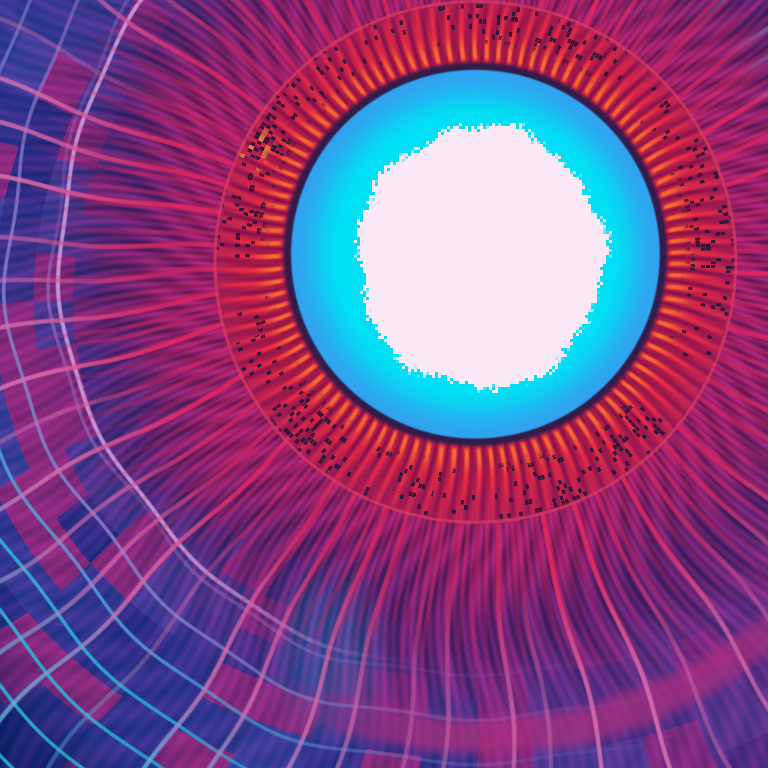
Write a Shadertoy shader that draws this background.

```glsl
const float TAU = 6.2831853;

float hash(vec2 p) {
    p = fract(p * vec2(0.1031, 0.1137));
    p += dot(p, p.yx + 33.33);
    return fract((p.x + p.y) * p.x * 97.3);
}

// Soft patches made of layered sines
float patches(vec2 p) {
    float sum = 0.0, gain = 0.5;
    for (int i = 0; i < 4; i++) {
        sum += gain * sin(p.x + 1.7 * sin(p.y)) * cos(p.y - 1.3 * sin(p.x));
        p = mat2(1.5, 1.1, -1.1, 1.5) * p + 2.3;
        gain *= 0.55;
    }
    return sum;
}

float stroke(float dist, float width) {
    return 1.0 - smoothstep(width * 0.3, width, abs(dist));
}

// One jittered ray in each angular cell, with varied strength
float rays(float angle, float r, float count, float width) {
    float t = angle / TAU * count;
    float id = floor(t);
    float shift = 0.5 * (hash(vec2(id + 200.0, count)) - 0.5);
    float dist = (fract(t) - 0.5 - shift) * TAU * r / count;
    return stroke(dist, width) * (0.4 + 0.6 * hash(vec2(id + 300.0, count + 9.0)));
}

// Woven field of tiles, arcs and rays around the iris
vec3 outerField(vec2 uv, float r, float angle) {
    vec2 dir = vec2(cos(angle), sin(angle));
    float lowerLeft = smoothstep(0.1, 0.95, dot(dir, vec2(-0.8, -0.6)));
    float leftSide = smoothstep(0.1, 0.8, -dir.x);
    float cloud = patches(uv * 9.0);
    float sway = angle + 0.008 * sin(r * 23.0 + 2.0 * angle);

    vec3 col = mix(vec3(0.57, 0.12, 0.40), vec3(0.37, 0.13, 0.43), smoothstep(0.34, 0.50, r + 0.06 * cloud));
    col = mix(col, vec3(0.45, 0.17, 0.51), smoothstep(0.48, 0.62, r));

    // Blue zone, broken into polar tiles
    float blue = smoothstep(0.47, 0.70, r + 0.07 * cloud + 0.05 * leftSide);
    vec2 tile = vec2(floor(sway / TAU * 56.0) + 100.0, floor(r / 0.052 + 0.4 * sin(angle * 3.0)));
    float pick = hash(tile);
    vec3 tileCol = mix(vec3(0.10, 0.17, 0.52), vec3(0.23, 0.32, 0.70), pick);
    tileCol = mix(tileCol, vec3(0.55, 0.16, 0.48), step(0.66, pick));
    col = mix(col, tileCol, blue * (0.40 + 0.40 * max(lowerLeft, leftSide)));
    col = mix(col, vec3(0.04, 0.10, 0.36), 0.7 * lowerLeft * smoothstep(0.74, 0.92, r));
    col = mix(col, vec3(0.20, 0.35, 0.64), 0.6 * smoothstep(0.10, 0.02, length((uv - vec2(0.43, 0.15)) * vec2(1.0, 0.7))));

    // Fine fibres
    float fibre = sin(angle * 173.0 + 5.0 * sin(r * 17.0)) * sin(angle * 97.0 - r * 31.0);
    col += vec3(0.15, 0.03, 0.09) * fibre * (1.0 - 0.5 * blue);

    // Pink band along the bottom
    float bottom = smoothstep(0.45, 0.9, -dir.y) * smoothstep(-0.5, -0.1, dir.x);
    col = mix(col, vec3(0.66, 0.18, 0.49), 0.75 * bottom * stroke(r - 0.625 - 0.01 * cloud, 0.035));

    // Concentric arcs
    float wobble = 0.006 * sin(angle * 7.0) + 0.004 * sin(angle * 17.0);
    float arcs = stroke((fract((r + wobble) / 0.058) - 0.5) * 0.058, 0.0035);
    vec3 arcCol = mix(vec3(0.62, 0.45, 0.78), vec3(0.15, 0.74, 0.88), lowerLeft * smoothstep(0.55, 0.75, r));
    col = mix(col, arcCol, arcs * smoothstep(0.52, 0.58, r) * (0.45 * leftSide + 0.4 * lowerLeft));
    col = mix(col, vec3(0.83, 0.63, 0.88), 0.85 * leftSide * stroke(r - 0.541 + wobble * 0.6, 0.004));

    // Radial threads, paler with distance
    vec3 thread = mix(vec3(0.88, 0.15, 0.38), vec3(0.84, 0.42, 0.68), smoothstep(0.40, 0.62, r));
    thread = mix(thread, vec3(0.28, 0.75, 0.90), lowerLeft * smoothstep(0.62, 0.82, r) * 0.8);
    float corner = smoothstep(0.40, 0.50, r) * smoothstep(0.85, 1.0, dot(dir, vec2(0.75, 0.66)));
    thread = mix(thread, vec3(0.30, 0.65, 0.85), corner);
    col = mix(col, vec3(0.78, 0.14, 0.38), 0.65 * rays(sway, r, 150.0, 0.004) * (1.0 - smoothstep(0.40, 0.66, r)));
    col = mix(col, thread, 0.95 * rays(sway, r, 60.0, 0.0045));
    return col;
}

// Red spokes with orange roots and dark flecks
vec3 iris(float r, float angle) {
    float spoke = 0.5 + 0.5 * cos(angle * 104.0 + 0.8 * sin(angle * 9.0) + 1.2 * sin(r * 40.0));
    float fine = 0.5 + 0.5 * sin(angle * 211.0 + r * 30.0);
    vec3 col = mix(vec3(0.52, 0.07, 0.29), vec3(0.94, 0.17, 0.27), 0.75 * spoke + 0.25 * fine);
    col = mix(col, vec3(0.62, 0.12, 0.38), 0.4 * smoothstep(0.29, 0.34, r));
    float root = smoothstep(0.250, 0.258, r) * (1.0 - smoothstep(0.262, 0.295, r));
    col = mix(col, vec3(0.97, 0.48, 0.16), 0.8 * root * smoothstep(0.5, 1.0, spoke));

    vec2 cell = vec2(angle / TAU * 416.0, r * 150.0);
    float chance = hash(floor(cell) + 250.0);
    float zone = 0.10 + 0.07 * sin(angle * 5.0 + 1.0) + 0.05 * sin(angle * 13.0);
    vec2 inCell = abs(fract(cell) - 0.5);
    float fleck = step(chance, zone) * (1.0 - smoothstep(0.38, 0.50, max(inCell.x, inCell.y)));
    col = mix(col, vec3(0.11, 0.08, 0.20), 0.85 * fleck * smoothstep(0.265, 0.29, r));
    float gold = stroke(angle - 2.70, 0.13) * smoothstep(0.29, 0.31, r) * step(0.82, chance);
    return mix(col, vec3(0.88, 0.62, 0.24), 0.8 * gold);
}

// Cyan disc with a ragged pale core
vec3 pupil(vec2 uv, float r) {
    vec3 col = mix(vec3(0.0, 0.88, 0.96), vec3(0.19, 0.64, 0.94), smoothstep(0.175, 0.238, r));
    vec2 grain = floor(uv * 256.0);
    vec2 q = ((grain + 0.5) / 256.0 - vec2(0.626, 0.665)) / vec2(0.161, 0.171);
    float a = atan(q.y, q.x);
    float edge = 1.0 + 0.025 * sin(a * 5.0 + 1.0) + 0.018 * sin(a * 11.0) + 0.07 * (hash(grain) - 0.5);
    return mix(col, vec3(0.98, 0.91, 0.96), 1.0 - smoothstep(-0.006, 0.006, length(q) - edge));
}

void mainImage(out vec4 fragColor, in vec2 fragCoord) {
    vec2 uv = fragCoord / iResolution.xy;
    vec2 d = uv - vec2(0.619, 0.669);
    float r = length(d);
    float angle = atan(d.y, d.x);
    float rim = length(d + vec2(0.0, 0.010));

    // Layers from the outside in
    vec3 col = outerField(uv, r, angle);
    col = mix(iris(r, angle), col, smoothstep(0.332, 0.344, rim));
    col = mix(col, vec3(0.88, 0.24, 0.38), 0.65 * stroke(rim - 0.339, 0.003));
    col = mix(vec3(0.20, 0.11, 0.29), col, smoothstep(0.246, 0.254, r));
    col = mix(pupil(uv, r), col, smoothstep(0.238, 0.242, r));
    fragColor = vec4(clamp(col, 0.0, 1.0), 1.0);
}
```
